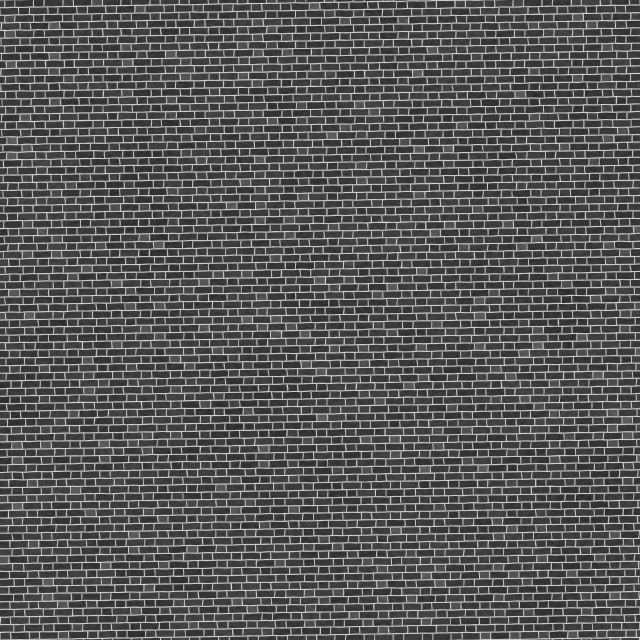
Write a Shadertoy shader that draws this texture.

```glsl
// Dark grey Flemish-bond brick wall with thin pale mortar, slightly tilted.

const vec2 REPEATS = vec2(22.0, 84.0);  // header + stretcher pairs across, courses down

float hash(vec2 p) {
    vec3 q = fract(p.xyx * vec3(0.1031, 0.103, 0.0973));
    q += dot(q, q.yzx + 33.33);
    return fract((q.x + q.y) * q.z);
}

vec2 gradient(vec2 cell) {
    float angle = 6.2832 * hash(cell);
    return vec2(cos(angle), sin(angle));
}

// Gradient noise, roughly -0.7 to 0.7
float noise(vec2 p) {
    vec2 i = floor(p), f = fract(p);
    vec2 u = f * f * (3.0 - 2.0 * f);
    vec2 e = vec2(1.0, 0.0);
    float low = mix(dot(gradient(i), f), dot(gradient(i + e), f - e), u.x);
    float high = mix(dot(gradient(i + e.yx), f - e.yx), dot(gradient(i + 1.0), f - 1.0), u.x);
    return mix(low, high, u.y);
}

// Coverage of a line whose centre is at the given distance
float line(float dist, float halfWidth, float pixel) {
    return clamp((halfWidth - dist) / pixel + 0.5, 0.0, 1.0);
}

void mainImage(out vec4 fragColor, in vec2 fragCoord) {
    float pixel = 1.0 / iResolution.y;
    vec2 uv = fragCoord / iResolution.xy;

    // Slight rotation, then hand-laid unevenness of the joints
    vec2 wall = uv + 0.016 * vec2(uv.y, -uv.x);
    vec2 wobble = vec2(noise(wall * 75.0), noise(wall * 60.0 + 40.0));
    vec2 p = (wall + wobble * vec2(0.0016, 0.0008)) * REPEATS;

    // Alternate courses shift by half a pair
    float course = floor(p.y);
    p.x += 0.5 * mod(course, 2.0) + 0.05 * (hash(vec2(course, 7.0)) - 0.5);
    vec2 f = fract(p);
    float isHeader = 1.0 - step(0.36, f.x);
    vec2 brick = vec2(2.0 * floor(p.x) + isHeader, course);

    // Brick tone: per-brick shade, a few paler headers, and mottled soot
    float shade = 0.2 + 0.055 * hash(brick);
    shade += 0.1 * isHeader * smoothstep(0.72, 0.95, hash(brick + 31.0));
    shade += 0.045 * noise(wall * vec2(110.0, 170.0));
    shade += 0.035 * noise(wall * 310.0 + 9.0) + 0.025 * noise(wall * 7.0);

    // Mortar: bed joints between courses, head joints between bricks
    float bedDist = min(f.y, 1.0 - f.y) / REPEATS.y;
    float headDist = min(min(f.x, 1.0 - f.x), abs(f.x - 0.36)) / REPEATS.x;
    float halfWidth = 0.0009 + 0.0002 * noise(wall * 130.0 + 17.0);
    float bed = line(bedDist, halfWidth, pixel);
    float head = line(headDist, halfWidth, pixel);
    head *= 0.9 + 0.25 * noise(wall * 45.0 + 60.0);
    float mortar = max(bed, head);
    float mortarTone = 0.8 + 0.1 * noise(wall * 150.0 + 80.0);

    fragColor = vec4(vec3(mix(shade, mortarTone, mortar)), 1.0);
}
```
